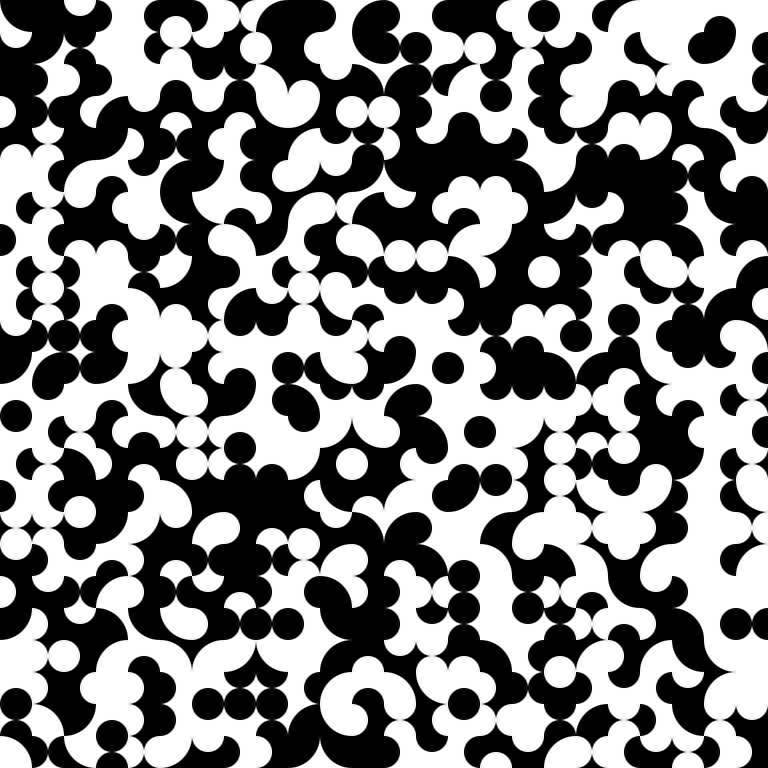
Reproduce this pattern procedurally as a Shadertoy shader.

```glsl
// Draws a random two-colour tiling of half and quarter discs that join across tile edges.

const float TILES = 24.0;          // tiles along the canvas height
const float INK_SHARE = 0.5;       // chance that a tile edge is light
const float EDGE_SOFTNESS = 1.15;  // width of the smoothed outline, in pixels
const float HALF_DISC_RADIUS = 0.5;
const float QUARTER_DISC_RADIUS = 1.0;
const vec3 DARK = vec3(0.0);
const vec3 LIGHT = vec3(1.0);

// Separate random streams for the three kinds of choice
const vec2 SEED_HORIZONTAL = vec2(3.7, 11.3);
const vec2 SEED_VERTICAL = vec2(71.9, 45.1);
const vec2 SEED_FIGURE = vec2(133.3, 92.6);

float hash(vec2 p) {
    return fract(sin(dot(p, vec2(127.1, 311.7))) * 43758.5453);
}

// Random binary choice: 0 is dark, 1 is light
float coin(vec2 p) {
    return step(hash(p), INK_SHARE);
}

// Distance to a half disc on a tile edge, used only if the edge has the figure colour
float edgeDisc(vec2 p, vec2 midpoint, float edge, float figure) {
    return edge == figure ? length(p - midpoint) - HALF_DISC_RADIUS : 1.0;
}

// Lightness of a tile, fixed by the colours of its four edges
float tileLightness(vec2 tile, vec2 p, float blur) {
    float left   = coin(tile + SEED_VERTICAL);
    float right  = coin(tile + vec2(1.0, 0.0) + SEED_VERTICAL);
    float bottom = coin(tile + SEED_HORIZONTAL);
    float top    = coin(tile + vec2(0.0, 1.0) + SEED_HORIZONTAL);
    float lightEdges = left + right + bottom + top;

    // The rarer edge colour forms the figure; a tie is settled at random
    float figure = lightEdges < 1.5 ? 1.0 : 0.0;
    if (lightEdges == 2.0) figure = coin(tile + SEED_FIGURE);

    float d;
    if (lightEdges == 2.0 && left != right) {
        // Two neighbouring edges match: quarter disc around their corner
        vec2 corner = vec2(right == figure, top == figure);
        d = length(p - corner) - QUARTER_DISC_RADIUS;
    } else {
        // Otherwise: one half disc on each matching edge
        d = min(min(edgeDisc(p, vec2(0.0, 0.5), left, figure),
                    edgeDisc(p, vec2(1.0, 0.5), right, figure)),
                min(edgeDisc(p, vec2(0.5, 0.0), bottom, figure),
                    edgeDisc(p, vec2(0.5, 1.0), top, figure)));
    }

    float coverage = clamp(0.5 - d / blur, 0.0, 1.0);
    return mix(1.0 - figure, figure, coverage);
}

void mainImage(out vec4 fragColor, in vec2 fragCoord) {
    vec2 grid = fragCoord / iResolution.y * TILES;
    float blur = EDGE_SOFTNESS * TILES / iResolution.y;
    float lightness = tileLightness(floor(grid), fract(grid), blur);
    fragColor = vec4(mix(DARK, LIGHT, lightness), 1.0);
}
```
